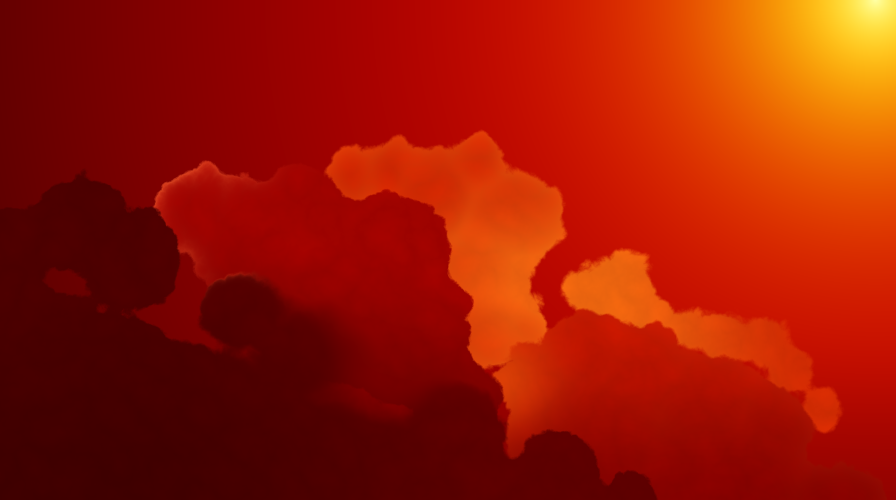
Reproduce this texture procedurally as a Shadertoy shader.

```glsl
// Towering clouds in a red sunset: a radial sky glow from a corner sun, then
// five cloud banks painted back to front. Each bank is a smooth union of discs
// whose outline is warped and billowed by fractal gradient noise.

#define SUN_POS vec2(1.745, 1.0)
#define BILLOW_SCALE 11.0
#define BILLOW_DEPTH 0.030
#define WARP_DEPTH 0.016
#define PUFF_BLEND 0.025
#define EDGE_SOFTNESS 0.0035
#define RIM_WIDTH 0.013
#define SHADE_GRAIN 0.10

vec2 gradientAt(vec2 cell) {
    float angle = 6.2832 * fract(sin(dot(cell, vec2(127.1, 311.7))) * 43758.5);
    return vec2(cos(angle), sin(angle));
}

float gradientNoise(vec2 p) {
    vec2 i = floor(p), f = fract(p), e = vec2(0.0, 1.0);
    vec2 u = f * f * f * (f * (f * 6.0 - 15.0) + 10.0);
    float low = mix(dot(gradientAt(i), f), dot(gradientAt(i + e.yx), f - e.yx), u.x);
    float high = mix(dot(gradientAt(i + e), f - e), dot(gradientAt(i + 1.0), f - 1.0), u.x);
    return mix(low, high, u.y);
}

// Folded noise: round lobes parted by sharp creases
float billow(vec2 p) {
    float sum = 0.0, amp = 1.0;
    for (int i = 0; i < 5; i++) {
        sum += amp * (abs(gradientNoise(p)) - 0.22);
        p = mat2(1.6, 1.2, -1.2, 1.6) * p + 7.3;
        amp *= 0.52;
    }
    return sum;
}

float smoothMin(float a, float b, float k) {
    float h = max(k - abs(a - b), 0.0) / k;
    return min(a, b) - 0.25 * h * h * k;
}

// Signed distance to a bank of discs (centre, radius)
float cloudBank(vec2 p, vec3 puffs[8]) {
    float d = 9.0;
    for (int i = 0; i < 8; i++)
        d = smoothMin(d, length(p - puffs[i].xy) - puffs[i].z, PUFF_BLEND);
    return d;
}

float spot(vec2 p, vec2 centre, float radius) {
    vec2 q = (p - centre) / radius;
    return exp(-dot(q, q));
}

float cover(float d, float softness) {
    float s = max(softness, 0.8 / iResolution.y);
    return 1.0 - smoothstep(-s, s, d);
}

vec3 skyColor(vec2 p) {
    float d = length(p - SUN_POS);
    vec3 glow = vec3(1.04 - 0.37 * d, exp(-2.2 * d - 2.4 * d * d), 0.65 * exp(-16.0 * d));
    return min(glow, 1.0) * mix(0.86, 1.0, smoothstep(0.0, 0.35, p.y));
}

void mainImage(out vec4 fragColor, in vec2 fragCoord) {
    vec2 p = fragCoord / iResolution.y;
    p.x *= 1.7857 * iResolution.y / iResolution.x;

    // Shared outline detail
    float lobes = billow(p * BILLOW_SCALE);
    vec2 warp = vec2(gradientNoise(p * 13.0), gradientNoise(p * 13.0 + 31.0));
    vec2 q = p + WARP_DEPTH * warp;
    float bulge = BILLOW_DEPTH * lobes;
    float grain = 1.0 + SHADE_GRAIN * lobes;
    vec3 color = skyColor(p);

    // Tall glowing tower behind the centre
    float d = cloudBank(q, vec3[8](
        vec3(0.70, 0.645, 0.06), vec3(0.78, 0.655, 0.068), vec3(0.87, 0.61, 0.10),
        vec3(0.95, 0.67, 0.06), vec3(1.02, 0.565, 0.105), vec3(0.965, 0.46, 0.10),
        vec3(0.965, 0.36, 0.10), vec3(1.04, 0.345, 0.06))) - bulge;
    float lit = 0.85 * spot(p, vec2(1.03, 0.44), 0.17) + 0.45 * exp(min(d, 0.0) / 0.035);
    vec3 tone = mix(vec3(0.80, 0.12, 0.0), vec3(0.94, 0.38, 0.06), min(lit, 1.0));
    color = mix(color, tone * grain, cover(d, EDGE_SOFTNESS * 1.6));

    // Bright low puffs on the right, fading into the haze
    d = cloudBank(q, vec3[8](
        vec3(1.17, 0.42, 0.05), vec3(1.235, 0.42, 0.075), vec3(1.30, 0.34, 0.06),
        vec3(1.37, 0.34, 0.045), vec3(1.45, 0.32, 0.055), vec3(1.52, 0.32, 0.052),
        vec3(1.57, 0.26, 0.05), vec3(1.64, 0.18, 0.04))) - bulge;
    tone = mix(vec3(0.94, 0.40, 0.06), vec3(0.83, 0.17, 0.01), smoothstep(1.2, 1.62, p.x));
    color = mix(color, tone * grain, cover(d, EDGE_SOFTNESS * 1.8));

    // Red bank in front of them
    d = cloudBank(q, vec3[8](
        vec3(1.17, 0.295, 0.09), vec3(1.06, 0.24, 0.075), vec3(1.28, 0.25, 0.10),
        vec3(1.40, 0.19, 0.11), vec3(1.53, 0.15, 0.09), vec3(1.18, 0.10, 0.17),
        vec3(1.42, 0.0, 0.20), vec3(1.66, -0.04, 0.12))) - bulge;
    tone = mix(vec3(0.53, 0.005, 0.0), vec3(0.76, 0.08, 0.0), smoothstep(0.0, 0.36, p.y));
    lit = 0.7 * spot(p, vec2(1.01, 0.24), 0.09) + 0.12 * exp(min(d, 0.0) / 0.03);
    tone = mix(tone, vec3(0.90, 0.30, 0.03), lit);
    color = mix(color, tone * grain, cover(d, EDGE_SOFTNESS * 1.3));

    // Deep red middle cloud with a lit upper-left rim
    d = cloudBank(q, vec3[8](
        vec3(0.40, 0.575, 0.09), vec3(0.50, 0.52, 0.13), vec3(0.60, 0.585, 0.088),
        vec3(0.68, 0.42, 0.19), vec3(0.78, 0.485, 0.125), vec3(0.895, 0.395, 0.04),
        vec3(0.82, 0.31, 0.12), vec3(0.91, 0.20, 0.09))) - bulge;
    tone = mix(vec3(0.44, 0.0, 0.0), vec3(0.63, 0.01, 0.0),
               smoothstep(0.15, 0.52, p.y + 0.25 * (p.x - 0.75)));
    lit = exp(min(d, 0.0) / RIM_WIDTH) * spot(p, vec2(0.37, 0.61), 0.13);
    tone = mix(tone, vec3(0.90, 0.30, 0.14), min(1.1 * lit, 1.0));
    color = mix(color, tone * grain, cover(d, EDGE_SOFTNESS));

    // Dark foreground mass above a falling slope, hazy where it meets the middle
    d = cloudBank(q, vec3[8](
        vec3(0.02, 0.49, 0.09), vec3(0.16, 0.55, 0.10), vec3(0.26, 0.48, 0.105),
        vec3(0.49, 0.375, 0.085), vec3(0.60, 0.28, 0.10), vec3(0.90, 0.12, 0.11),
        vec3(1.11, 0.06, 0.085), vec3(1.25, -0.01, 0.07)));
    float slope = dot(q - vec2(0.0, 0.46), vec2(0.34, 0.94));
    d = smoothMin(d, slope, PUFF_BLEND) - bulge;
    tone = mix(vec3(0.29, 0.0, 0.0), vec3(0.43, 0.0, 0.0), smoothstep(0.2, 1.15, p.x));
    tone *= mix(0.86, 1.05, smoothstep(0.0, 0.5, p.y));
    lit = exp(min(d, 0.0) / 0.006) * spot(p, vec2(0.46, 0.46), 0.06);
    tone = mix(tone, vec3(0.80, 0.20, 0.08), 0.8 * lit);
    float haze = mix(EDGE_SOFTNESS, 0.065, spot(p, vec2(0.72, 0.29), 0.18));
    color = mix(color, tone * grain, cover(d, haze));

    fragColor = vec4(clamp(color, 0.0, 1.0), 1.0);
}
```
